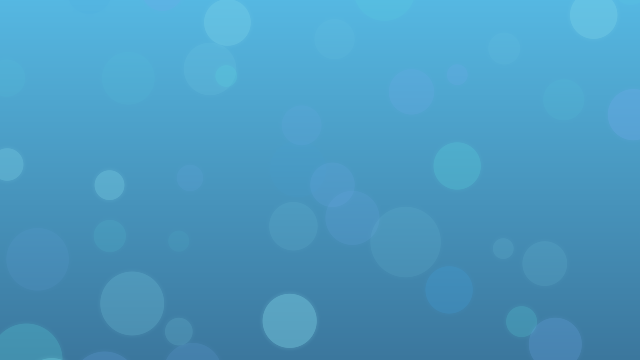
Write a Shadertoy shader that draws this background.

```glsl
vec4 hash4(vec2 cell) {
    vec4 p = fract(cell.xyxy * vec4(0.1031, 0.1030, 0.0973, 0.1099) + 0.37);
    p += dot(p, p.wzxy + 33.33);
    return fract((p.xxyz + p.yzzw) * p.zywx);
}

// Teal, violet, blue and pale tints
vec3 discTint(float pick) {
    if (pick < 0.40) return vec3(0.35, 0.85, 0.87);
    if (pick < 0.56) return vec3(0.43, 0.66, 0.92);
    if (pick < 0.70) return vec3(0.25, 0.63, 0.87);
    return vec3(0.50, 0.84, 0.91);
}

// Crisp disc with a faint halo just outside its rim
float discMask(float edgeDist, float pixel) {
    float body = 1.0 - smoothstep(-pixel, pixel, edgeDist);
    float halo = 1.0 - smoothstep(0.0, 0.07, edgeDist);
    return max(body, 0.25 * halo * halo);
}

void mainImage(out vec4 fragColor, in vec2 fragCoord) {
    vec2 uv = fragCoord / iResolution.y;

    // Vertical water gradient
    vec3 color = mix(vec3(0.232, 0.465, 0.615), vec3(0.335, 0.720, 0.885), uv.y);

    // One jittered translucent disc per cell
    float cellsPerHeight = 4.8;
    vec2 grid = uv * cellsPerHeight;
    float pixel = 0.65 * cellsPerHeight / iResolution.y;
    for (int y = -1; y <= 1; y++) {
        for (int x = -1; x <= 1; x++) {
            vec2 cell = floor(grid) + vec2(x, y);
            vec4 place = hash4(cell + 17.0);
            vec4 look = hash4(cell + 71.0);
            float radius = mix(0.14, 0.50, pow(place.z, 1.3));
            float edgeDist = length(grid - cell - place.xy) - radius;
            float opacity = 0.08 + 0.38 * pow(look.x, 1.5);
            opacity *= step(0.1, look.y);
            color = mix(color, discTint(look.z), opacity * discMask(edgeDist, pixel));
        }
    }

    fragColor = vec4(color, 1.0);
}
```
